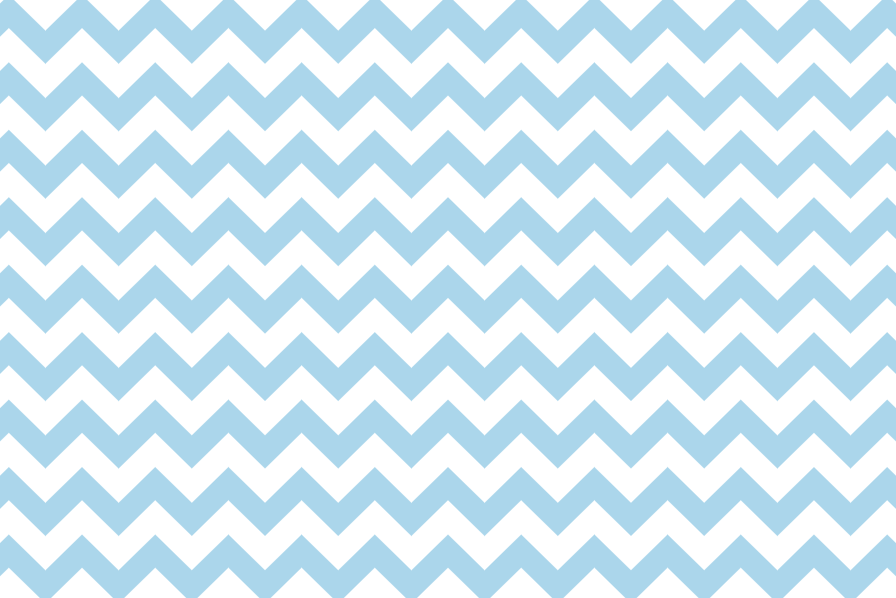
Give the GLSL for this pattern, as a Shadertoy shader.

```glsl
// Horizontal chevron stripes: light blue zigzag bands on white.

// Lengths are fractions of the canvas height.
#define ZIGZAG_WIDTH   0.1224  // peak to peak
#define ZIGZAG_HEIGHT  0.0598  // peak to valley
#define BAND_SPACING   0.1128  // band to band
#define BAND_THICKNESS 0.0555  // measured vertically
#define PEAK_OFFSET    0.0574  // upper peak above the canvas centre
#define BAND_COLOR     vec3(0.67, 0.84, 0.922)
#define GROUND_COLOR   vec3(1.0)

// Triangle wave: 0 at each peak, 1 at each valley.
float triangleWave(float x) {
    return 2.0 * abs(fract(x + 0.5) - 0.5);
}

// Signed distance to the nearest chevron band, negative inside.
float chevronDistance(vec2 p) {
    float topEdge = PEAK_OFFSET - ZIGZAG_HEIGHT * triangleWave(p.x / ZIGZAG_WIDTH);
    float fromMiddle = topEdge - 0.5 * BAND_THICKNESS - p.y;

    // Fold all bands onto one.
    float folded = abs(fract(fromMiddle / BAND_SPACING + 0.5) - 0.5) * BAND_SPACING;

    // Convert vertical distance to distance across the slanted edge.
    float slope = 2.0 * ZIGZAG_HEIGHT / ZIGZAG_WIDTH;
    return (folded - 0.5 * BAND_THICKNESS) * inversesqrt(1.0 + slope * slope);
}

void mainImage(out vec4 fragColor, in vec2 fragCoord) {
    // Centred coordinates, one unit per canvas height.
    vec2 p = (fragCoord - 0.5 * iResolution.xy) / iResolution.y;

    // Smooth edges about one pixel wide.
    float softness = 0.7 / iResolution.y;
    float coverage = 1.0 - smoothstep(-softness, softness, chevronDistance(p));

    fragColor = vec4(mix(GROUND_COLOR, BAND_COLOR, coverage), 1.0);
}
```
